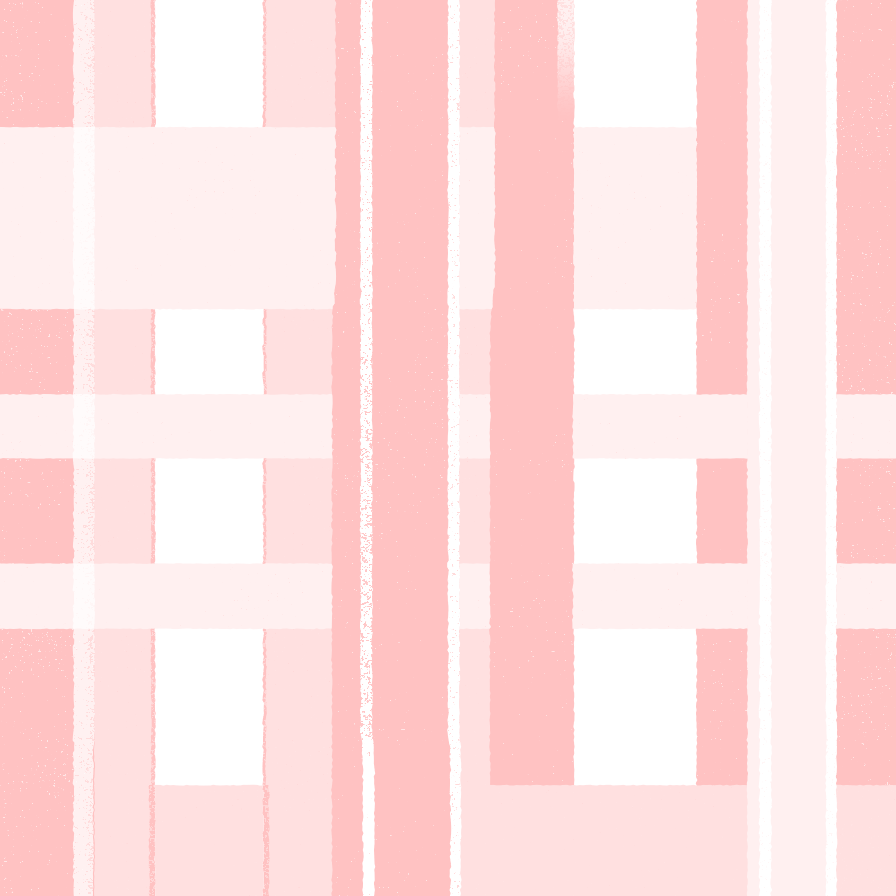
Give the GLSL for this pattern, as a Shadertoy shader.

```glsl
// Pink plaid in flat chalky paint: uneven upright stripes, four cross bands,
// and narrow white lines. Each part is a soft box on a 768-unit cloth;
// noise roughens the edges and scatters worn specks.

const vec3 PINK = vec3(1.0, 0.76, 0.76);
const vec3 BLUSH = vec3(1.0, 0.88, 0.88);
const vec3 PALE = vec3(1.0, 0.94, 0.94);
const vec3 WHITE = vec3(1.0);

float hash(vec2 p) {
    vec3 q = fract(vec3(p.xyx) * 0.1031);
    q += dot(q, q.yzx + 33.33);
    return fract((q.x + q.y) * q.z);
}

float noise(vec2 p) {
    vec2 i = floor(p), f = fract(p);
    f = f * f * (3.0 - 2.0 * f);
    return mix(mix(hash(i), hash(i + vec2(1, 0)), f.x),
               mix(hash(i + vec2(0, 1)), hash(i + vec2(1, 1)), f.x), f.y);
}

// Coverage of the interval a..b with edges one pixel soft
float span(float v, float a, float b, float px) {
    return clamp((v - a) / px + 0.5, 0.0, 1.0) * clamp((b - v) / px + 0.5, 0.0, 1.0);
}

// Fine grains that survive only where the local density is high enough
float specks(vec2 p, float density) {
    float grain = noise(p * vec2(0.65, 0.85)) * 0.65 + noise(p * 1.3 + 71.0) * 0.35;
    return smoothstep(0.0, 0.08, grain - 1.0 + density);
}

void mainImage(out vec4 fragColor, in vec2 fragCoord) {
    vec2 uv = fragCoord / iResolution.xy;
    vec2 cloth = vec2(uv.x, 1.0 - uv.y) * 768.0;
    float px = 768.0 / min(iResolution.x, iResolution.y);

    // Dry brush edges
    vec2 p = cloth;
    p.x += (noise(cloth * vec2(0.08, 0.35)) - 0.5) * 1.5;
    p.y += (noise(cloth * vec2(0.35, 0.08) + 19.0) - 0.5) * 0.8;
    float x = p.x, y = p.y;
    float upper = 1.0 - smoothstep(235.0, 285.0, y);
    float lower = smoothstep(625.0, 650.0, y);
    float foot = span(y, 673.0, 780.0, px);
    float leftEnd = 284.5 + 3.0 * upper;
    float gapEnd = 420.0 + 4.0 * upper;

    // Upright stripes over the pink ground
    float gap = span(x, 394.0, gapEnd, px);
    vec3 color = mix(PINK, BLUSH, max(span(x, 81.0, leftEnd, px), gap));
    float edgeWear = 1.0 - 0.7 * specks(cloth, 0.42);
    float rims = max(span(x, 129.5 - 1.5 * foot, 134.0, px),
                     span(x, 224.5, 228.0 + 2.5 * foot, px));
    color = mix(color, PINK, rims * edgeWear);
    float window = span(x, 133.0, 225.5, px);
    float rightWindow = span(x, 492.0, 597.0, px);
    color = mix(color, WHITE, max(window, rightWindow));

    // Worn upper corner of the broad pink column
    float corner = span(x, 478.0, 492.0, px) * (1.0 - smoothstep(15.0, 110.0, y));
    color = mix(color, PALE, corner * (0.65 + 0.35 * specks(cloth, 0.6)));

    // Cross bands pass behind the central columns
    float wide = span(y, 109.0, 265.0, px);
    float narrow = max(span(y, 338.0, 393.0, px), span(y, 483.0, 539.0, px));
    float openCloth = max(max(span(x, -9.0, leftEnd, px), gap), rightWindow);
    float rightCloth = max(span(x, 491.0, 641.0, px), span(x, 717.0, 780.0, px));
    color = mix(color, PALE, max(wide * openCloth, narrow * max(openCloth, rightCloth)));
    color = mix(color, BLUSH, foot * max(window, span(x, 394.0, 780.0, px)));

    // Patchy white wear on the pink paint
    float patches = noise(cloth * 0.018 + 5.0);
    float pinkness = smoothstep(0.92, 0.77, color.g);
    float outer = max(1.0 - smoothstep(50.0, 80.0, x), smoothstep(700.0, 720.0, x));
    float wear = specks(cloth + 130.0, 0.08 + 0.12 * patches + 0.06 * outer);
    color = mix(color, PALE, wear * pinkness * 0.8);
    float flecks = specks(cloth + 310.0, 0.08 + 0.08 * patches);
    color = mix(color, PINK, flecks * (1.0 - pinkness) * step(color.g, 0.96) * 0.3);

    // Translucent chalk stripe at left
    float chalk = span(x, 63.0, 81.0 - lower, px);
    float chalkWear = specks(cloth + 47.0, 0.25 + 0.2 * smoothstep(68.0, 81.0, x));
    color = mix(color, WHITE, chalk * (0.77 - 0.35 * chalkWear));

    // Pale column at right
    color = mix(color, PALE, span(x, 640.5, 717.0, px));

    // White pinstripes, speckled most through the middle of the cloth
    float middle = smoothstep(270.0, 340.0, y) * (1.0 - lower);
    float firstLine = span(x, 309.0 + 2.0 * lower, 319.0 + 2.0 * lower, px);
    float secondLine = span(x, 384.0 + 2.0 * lower, 394.0 + lower, px);
    float lineWear = specks(cloth + 211.0, 0.28 + 0.12 * middle - 0.12 * lower);
    color = mix(color, WHITE, firstLine * (1.0 - 0.9 * lineWear));
    color = mix(color, WHITE, secondLine * (1.0 - 0.6 * specks(cloth + 83.0, 0.27)));
    float paleLines = max(span(x, 651.0, 661.0, px), span(x, 708.0, 717.0, px));
    color = mix(color, WHITE, paleLines * (1.0 - 0.6 * specks(cloth + 17.0, 0.26)));

    fragColor = vec4(color, 1.0);
}
```
